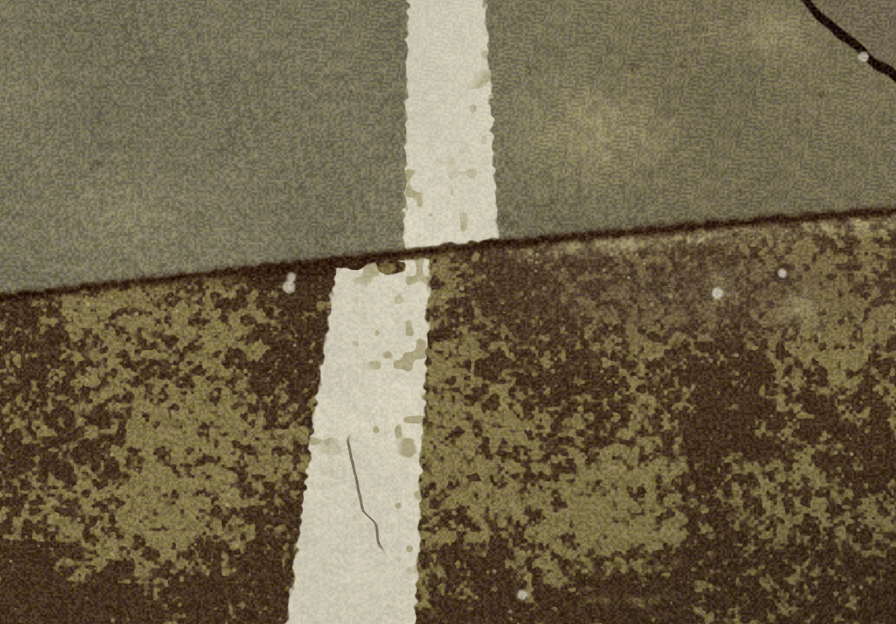
This texture is drawn by a Shadertoy shader. Its source:

```glsl
// Weathered concrete slabs with a broken white painted stripe crossing a gritty joint.
const vec3 SLAB = vec3(0.455, 0.437, 0.345);
const vec3 SOIL = vec3(0.265, 0.195, 0.125);
const vec3 LICHEN = vec3(0.535, 0.49, 0.31);
const vec3 PAINT = vec3(0.815, 0.795, 0.715);
const vec3 GAP = vec3(0.17, 0.09, 0.045);
const vec3 DUST = vec3(0.66, 0.62, 0.46);
const float GRAIN = 0.22;        // contrast of the finest grain
const float GRAIN_SCALE = 300.0; // grains per canvas height
const float EDGE_WEAR = 0.009;   // roughness of painted edges

float hash(vec2 p) { return fract(sin(dot(p, vec2(127.1, 311.7))) * 43758.5); }

float noise(vec2 p) {
    vec2 i = floor(p), f = fract(p);
    f = f * f * (3.0 - 2.0 * f);
    return mix(mix(hash(i), hash(i + vec2(1, 0)), f.x),
               mix(hash(i + vec2(0, 1)), hash(i + vec2(1, 1)), f.x), f.y);
}

float fbm(vec2 p) {
    float sum = 0.0, amp = 0.5;
    for (int i = 0; i < 5; i++) {
        sum += amp * noise(p);
        p = mat2(1.6, 1.2, -1.2, 1.6) * p + 7.3;
        amp *= 0.5;
    }
    return sum;
}

float glow(vec2 p, float x, float y, float rx, float ry) {
    vec2 d = (p - vec2(x, y)) / vec2(rx, ry);
    return exp(-dot(d, d));
}

float edge(float at, float x, float soft) { return smoothstep(at - soft, at + soft, x); }

float band(float x, float lo, float hi, float soft) {
    return edge(lo, x, soft) - edge(hi, x, soft);
}

float seamHeight(float x) { return 0.528 + 0.121 * x - 0.0165 * x * x; }

// Scattered stones: x is coverage, y is brightness
vec2 pebbles(vec2 p, float scale, float chance) {
    vec2 cell = floor(p * scale);
    vec2 center = 0.3 + 0.4 * vec2(hash(cell + 3.1), hash(cell + 8.7));
    float d = length(fract(p * scale) - center) - 0.13 - 0.17 * hash(cell + 5.2);
    float cover = 1.0 - edge(0.0, d, 0.06 + 0.5 * scale / iResolution.y);
    return vec2(step(hash(cell + 1.7), chance) * cover, hash(cell + 9.4));
}

float stone(vec2 p, float x, float y, float radius) {
    return 1.0 - edge(radius, length(p - vec2(x, y)), 0.002 + 0.7 / iResolution.y);
}

vec3 upperSlab(vec2 p, float cloud, float fine) {
    vec3 col = SLAB * (0.86 + 0.16 * cloud + 0.15 * fine);
    col *= mix(vec3(1), vec3(0.97, 0.94, 0.9), smoothstep(0.65, 1.1, p.x));
    float treads = pow(0.5 + 0.5 * cos((p.y - 0.12 * p.x) * 365.0), 3.0);
    float dust = 0.65 * glow(p, 0.955, 0.785, 0.115, 0.075)
               + 0.5 * glow(p, 1.236, 0.944, 0.06, 0.04)
               + 0.22 * glow(p, 0.2, 0.64, 0.12, 0.05)
               + 0.35 * treads * glow(p, 1.115, 0.95, 0.06, 0.045);
    col = mix(col, DUST, min(dust * (0.35 + 0.9 * fine), 0.8));
    col = mix(col, SOIL, pebbles(p, 24.0, 0.08).x * 0.45 * smoothstep(0.5, 0.7, fine));
    // Diagonal crack in the far corner
    float crack = p.y - 1.0 + 0.86 * (p.x - 1.288) - 0.012 * (noise(p * 35.0) - 0.5);
    col = mix(col, vec3(0.43, 0.37, 0.31), 0.5 * smoothstep(0.0, 0.02, crack));
    return mix(col, GAP * 0.65, 1.0 - smoothstep(0.006, 0.013, abs(crack)));
}

vec3 lowerSlab(vec2 p, float below, float cloud, float fine) {
    // Lichen patches
    float density = 1.25 * (cloud - 0.48) - 0.04
        + 0.1 * glow(p, 0.22, 0.27, 0.24, 0.2) + 0.15 * glow(p, 1.28, 0.3, 0.22, 0.15)
        + 0.1 * glow(p, 0.79, 0.36, 0.09, 0.18) - 0.22 * glow(p, 1.0, 0.34, 0.11, 0.1)
        - 0.2 * glow(p, 0.47, 0.43, 0.06, 0.15) - 0.18 * (1.0 - smoothstep(0.0, 0.17, p.y));
    vec3 col = mix(SOIL, LICHEN, 0.88 * smoothstep(-0.13, 0.2, density + 1.25 * (fine - 0.5)));
    // Smooth brown surface near the joint
    vec3 bare = vec3(0.36, 0.295, 0.22) * (0.8 + 0.4 * fine);
    col = mix(col, bare, 0.75 * glow(p, 1.1, 0.535, 0.34, 0.075));
    // Pressed tread ridges
    float ridge = pow(0.5 + 0.5 * cos((p.y - 0.04 * p.x - 0.268) * 116.0), 5.0);
    float track = band(p.x, 0.93, 1.08, 0.025) * band(p.y, 0.02, 0.43, 0.02);
    col = mix(col, LICHEN, 0.55 * ridge * track * smoothstep(0.25, 0.65, fine));
    // Pale spots, dusty verge and grit
    float spots = glow(p, 1.283, 0.505, 0.028, 0.028) + 0.7 * glow(p, 1.155, 0.545, 0.022, 0.03);
    float verge = smoothstep(0.75, 0.95, p.x) * exp(-pow((below - 0.022) / 0.016, 2.0));
    col = mix(col, DUST, min(0.55 * spots + 1.2 * verge * fine, 0.8));
    vec2 grit = pebbles(p, 75.0, 0.07 + 0.6 * exp(-below * 18.0));
    return mix(col, mix(SOIL, DUST, grit.y), 0.72 * grit.x);
}

void mainImage(out vec4 fragColor, in vec2 fragCoord) {
    vec2 p = fragCoord / iResolution.y;
    float soft = 0.0015 + 0.7 / iResolution.y;
    float fine = 0.55 * noise(p * 72.0) + 0.45 * noise(p * 165.0);
    float cloud = fbm(p * 6.0);
    float height = p.y - seamHeight(p.x) + 0.006 * (noise(p * 90.0) - 0.5);
    // Slabs and the dark joint
    vec3 col = mix(lowerSlab(p, max(-height, 0.0), cloud, fine),
                   upperSlab(p, cloud, fine), edge(0.0, height, soft));
    float rubble = glow(p, 0.48, 0.565, 0.13, 0.06) * step(height, -0.006);
    float depth = (height + 0.006) / (0.008 + 0.018 * rubble);
    col = mix(col, GAP, 0.88 * exp(-depth * depth) * (0.75 + 0.5 * fine));
    // Painted stripe, offset at the joint
    float x = p.x + EDGE_WEAR * (noise(p * 110.0) - 0.5);
    float chip = -0.018 - 0.018 * smoothstep(0.45, 0.8, noise(p * 42.0));
    float stripe = band(x, 0.639 + 0.015 * p.y, 0.837 - 0.06 * p.y, soft) * edge(0.003, height, soft)
        + band(x, 0.459 + 0.137 * p.y, 0.665 + 0.041 * p.y, soft) * (1.0 - edge(chip, height, soft));
    vec3 paint = PAINT * (0.93 + 0.09 * cloud + 0.06 * fine);
    float wear = smoothstep(0.72, 0.84, noise(p * 58.0 + 13.0)) * smoothstep(0.4, 0.6, cloud);
    paint = mix(paint, LICHEN, 0.55 * wear);
    float split = p.x - 0.641 + 0.28 * p.y - 0.022 * (noise(vec2(p.y * 38.0, 2)) - 0.5);
    split = (1.0 - smoothstep(0.0008, 0.0035, abs(split))) * band(p.y, 0.12, 0.298, 0.01);
    paint = mix(paint, SOIL, 0.6 * split);
    col = mix(col, paint, 0.98 * stripe);
    // Loose pale stones
    float stones = stone(p, 0.463, 0.54, 0.01) + stone(p, 0.467, 0.556, 0.007)
        + stone(p, 1.15, 0.53, 0.009) + stone(p, 1.254, 0.562, 0.007)
        + stone(p, 0.837, 0.047, 0.008) + stone(p, 1.384, 0.909, 0.008);
    col = mix(col, PAINT * 0.94, 0.85 * min(stones, 1.0));
    // Coloured grain and a darker corner
    vec2 grain = vec2(noise(p * GRAIN_SCALE), noise(p * GRAIN_SCALE + 91.0)) - 0.5;
    col += GRAIN * (1.0 - 0.5 * stripe) * (grain.x * vec3(0.8, 0.75, 0.6) + grain.y * vec3(0.12, 0, 0.5));
    fragColor = vec4(clamp(col * (1.0 - 0.14 * glow(p, 1.438, 0.0, 0.5, 0.25)), 0.0, 1.0), 1);
}
```
